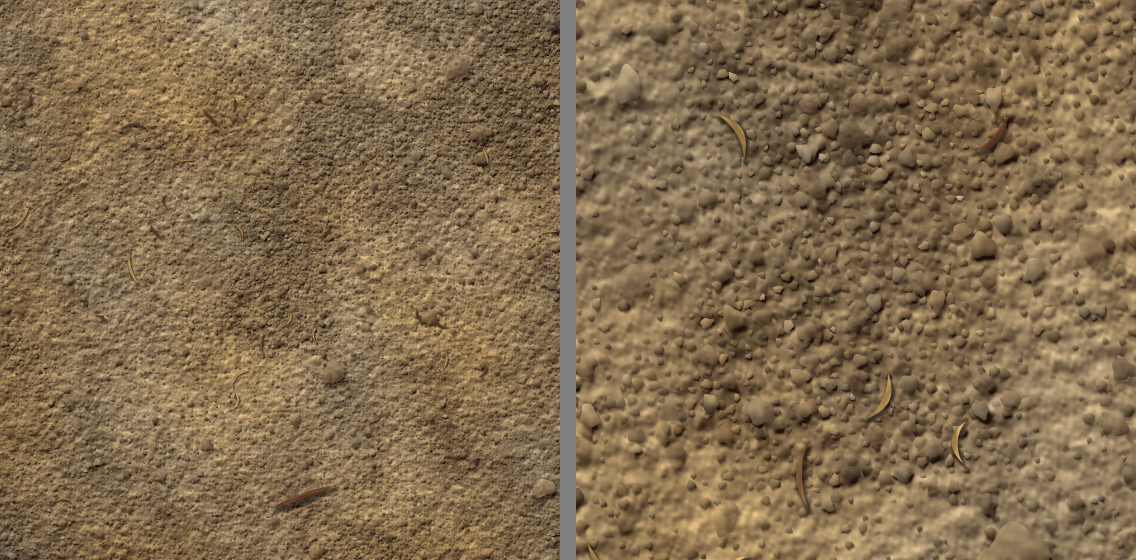
Left: the whole. Right: its middle third, enlarged.
Write a WebGL 2 fragment shader that draws this texture.

```glsl
#version 300 es
precision highp float;
// Dry trodden soil: crumbly ground lit from the upper left, scattered stones
// of several sizes that gather in dark loose clumps, and a litter of straw,
// twigs and curled leaves. Soil and stones share one tone, coloured at the end.

#define SOIL_DARK vec3(0.24, 0.17, 0.11)
#define SOIL_PALE vec3(0.79, 0.67, 0.48)
#define STRAW vec3(0.77, 0.61, 0.35)
#define RUST vec3(0.41, 0.25, 0.16)
#define LIGHT vec2(-0.42, 0.91)
#define BASE_TONE 0.59
#define CRUMB_RELIEF 1.7
#define SHADOW_DEPTH 0.50
#define CLUMP_SCALE 4.3

uniform vec2 u_resolution;
out vec4 fragColor;

float hash(vec2 p) {
    return fract(sin(dot(p, vec2(127.1, 311.7))) * 43758.55);
}

vec3 hash3(vec2 p) {
    return vec3(hash(p), hash(p + 17.3), hash(p + 41.9));
}

float noise(vec2 p) {
    vec2 i = floor(p), f = fract(p);
    f = f * f * (3.0 - 2.0 * f);
    return mix(mix(hash(i), hash(i + vec2(1, 0)), f.x),
               mix(hash(i + vec2(0, 1)), hash(i + vec2(1, 1)), f.x), f.y);
}

float fbm(vec2 p) {
    float sum = 0.0, amp = 0.57;
    for (int k = 0; k < 3; k++) {
        sum += amp * noise(p);
        p = mat2(1.6, 1.2, -1.2, 1.6) * p + 7.7;
        amp *= 0.5;
    }
    return sum;
}

vec2 rotate(vec2 p, float a) {
    return mat2(cos(a), -sin(a), sin(a), cos(a)) * p;
}

float clumpiness(vec2 p) {
    return smoothstep(0.50, 0.70, fbm(p * CLUMP_SCALE + 3.1));
}

// Radius-like measure of a lumpy, stretched stone; its rim lies at 1
float stoneOutline(vec2 d, vec3 rnd) {
    d = rotate(d, 6.28 * rnd.y);
    d.y *= 1.0 + 0.5 * rnd.z;
    float a = atan(d.y, d.x);
    return length(d) * (1.0 + 0.12 * cos(3.0 * a + 20.0 * rnd.x)
                            + 0.07 * cos(5.0 * a + 30.0 * rnd.z));
}

// One size class of stones, each with a soft shadow on the ground
void addStones(vec2 p, float cells, float share, float px, inout float tone, inout float grey) {
    vec2 g = p * cells, home = floor(g);
    float shadow = 0.0, cover = 0.0, stoneTone = 0.0, stoneGrey = 0.0;
    for (int j = -1; j <= 1; j++)
    for (int i = -1; i <= 1; i++) {
        vec2 cell = home + vec2(i, j);
        vec3 place = hash3(cell + cells), shape = hash3(cell + cells + 87.0);
        if (place.z > share * (1.0 + 2.2 * clumpiness(cell / cells))) continue;
        float radius = mix(0.20, 0.46, shape.x * shape.x);
        vec2 d = (g - cell - 0.5 - 0.6 * (place.xy - 0.5)) / radius;
        float exposed = mix(0.45, 1.0, hash(cell + 5.0));
        float rim = stoneOutline(d, shape), blur = px * cells / radius;
        float shade = 1.0 - smoothstep(0.6, 1.35, stoneOutline(d + LIGHT * 0.5, shape));
        shadow = max(shadow, shade * exposed);
        float alpha = exposed * (1.0 - smoothstep(1.0 - blur, 1.0 + blur, rim));
        if (alpha > cover) {
            float pale = step(0.985, shape.y);
            cover = alpha;
            stoneTone = 0.58 + 0.32 * (shape.z - 0.5) + 0.36 * dot(d, LIGHT)
                      - 0.12 * rim * rim + 0.35 * pale;
            stoneGrey = 0.45 * shape.y * shape.y + 0.4 * pale;
        }
    }
    tone -= SHADOW_DEPTH * shadow;
    stoneTone += 0.35 * (noise(p * 210.0) - 0.5);
    tone = mix(tone, stoneTone, cover);
    grey = mix(grey, stoneGrey, cover);
}

// Signed distance to a bent strip that tapers to both tips
float bentStrip(vec2 q, vec2 size, float bend) {
    q.y += bend * q.x * q.x / size.x;
    float t = q.x / size.x;
    return max(abs(q.y) - size.y * (1.0 - t * t), abs(q.x) - size.x);
}

// Plant scraps of a given half length and half width
void addLitter(vec2 p, float cells, float share, vec2 size, float px, inout vec3 col) {
    vec2 home = floor(p * cells);
    for (int j = -1; j <= 1; j++)
    for (int i = -1; i <= 1; i++) {
        vec2 cell = home + vec2(i, j);
        vec3 place = hash3(cell + cells * 3.7), look = hash3(cell + cells + 29.0);
        if (place.z > share) continue;
        vec2 rel = p - (cell + 0.2 + 0.6 * place.xy) / cells;
        vec2 scrap = size * mix(0.55, 1.0, look.x);
        float angle = 6.28 * look.y, bend = 1.1 * (look.z - 0.5);
        float shade = bentStrip(rotate(rel + LIGHT * size.y * 0.9, angle), scrap, bend);
        float body = bentStrip(rotate(rel, angle), scrap, bend);
        col *= 1.0 - 0.5 * (1.0 - smoothstep(-px, size.y + px, shade));
        vec3 tint = mix(RUST, STRAW, smoothstep(0.35, 0.6, hash(cell + 61.0)));
        tint *= 0.72 + 0.5 * noise(rotate(rel, angle) * vec2(60, 380)) - 0.1 * body / size.y;
        col = mix(col, tint, 1.0 - smoothstep(-px, px, body));
    }
}

void main() {
    vec2 p = gl_FragCoord.xy / u_resolution.y;
    float px = 0.7 / u_resolution.y;
    // Ground: broad stains, small mottling and lit crumbs
    float tone = BASE_TONE + 0.5 * (fbm(p * 3.2) - 0.5) + 0.4 * (fbm(p * 24.0) - 0.5);
    tone += CRUMB_RELIEF * (fbm(p * 95.0) - fbm((p + LIGHT * 0.003) * 95.0));
    tone -= 0.14 * clumpiness(p);
    float grey = 0.12;
    // Stones from grit to pebbles
    addStones(p, 118.0, 0.36, px, tone, grey);
    addStones(p, 67.0, 0.24, px, tone, grey);
    addStones(p, 37.0, 0.10, px, tone, grey);
    addStones(p, 19.0, 0.03, px, tone, grey);
    // Colour, with ochre patches
    vec3 col = mix(SOIL_DARK, SOIL_PALE, clamp(tone, -0.22, 1.15));
    float ochre = fbm(p * 5.0 + 9.0) - 0.45;
    col *= 1.0 + ochre * vec3(0.12, 0.0, -0.3);
    col = mix(col, dot(col, vec3(0.3, 0.59, 0.11)) * vec3(1.04, 1.0, 0.9), grey);
    // Short straws, twigs and long leaves
    addLitter(p, 13.0, 0.22, vec2(0.016, 0.0022), px, col);
    addLitter(p, 7.0, 0.14, vec2(0.032, 0.0028), px, col);
    addLitter(p, 3.0, 0.30, vec2(0.085, 0.0075), px, col);
    fragColor = vec4(col, 1.0);
}
```
